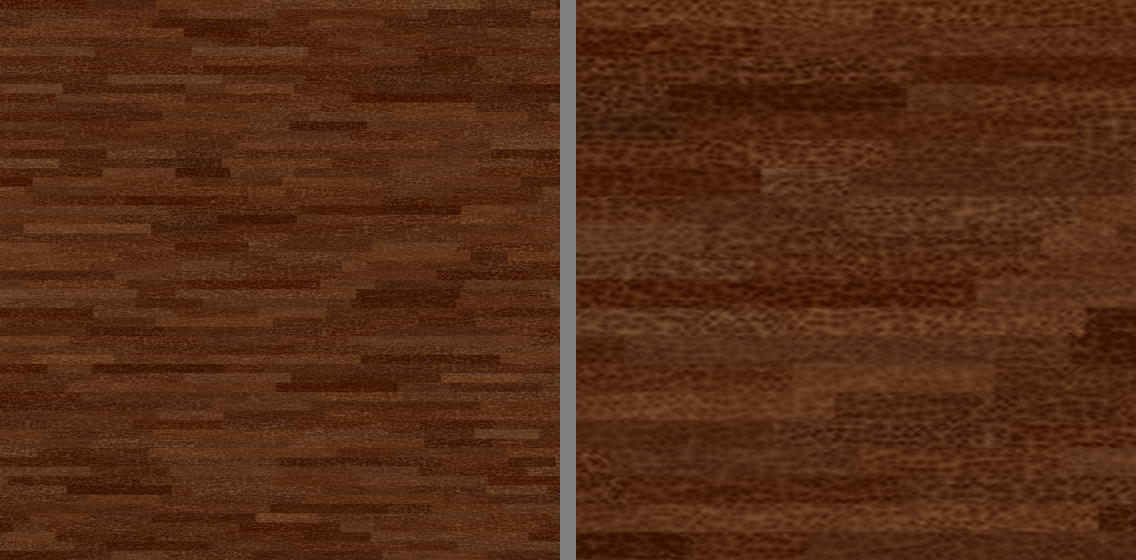
Left: the whole. Right: its middle third, enlarged.
Give the GLSL for this texture, as a WebGL 1 fragment shader.

```glsl
precision highp float;
// Dark walnut strip parquet: thin horizontal staves of uneven length with fine broken grain.

uniform vec2 u_resolution;

const float ROWS = 60.0;           // staves stacked over the canvas height
const float STAVE_LENGTH = 0.145;  // mean stave length
const float END_JITTER = 0.8;      // unevenness of stave lengths
const float SIDE_SOFTNESS = 0.09;  // blur of long edges, in rows
const float END_SOFTNESS = 0.014;  // blur of short edges, in stave lengths
const float TONE_SPREAD = 0.92;    // contrast between staves
const float GRAIN_AMOUNT = 1.0;    // contrast inside a stave
const vec2 PORE_DENSITY = vec2(140.0, 245.0);
const vec2 SHADE_DENSITY = vec2(17.0, 105.0);
const vec3 DARK_WALNUT = vec3(0.245, 0.095, 0.016);
const vec3 LIGHT_WALNUT = vec3(0.427, 0.266, 0.156);
const vec3 RED_SHIFT = vec3(0.010, -0.003, -0.010);

float hash(vec2 p) {
  vec3 q = fract(p.xyx * vec3(0.1031, 0.1030, 0.0973));
  q += dot(q, q.yzx + 33.33);
  return fract((q.x + q.y) * q.z);
}

// Distance to the nearest scattered point
float cellular(vec2 p) {
  vec2 cell = floor(p);
  float nearest = 2.0;
  for (int j = -1; j <= 1; j++) {
    for (int i = -1; i <= 1; i++) {
      vec2 c = cell + vec2(float(i), float(j));
      vec2 point = c + vec2(hash(c), hash(c + 57.3));
      nearest = min(nearest, length(p - point));
    }
  }
  return nearest;
}

// Long shades, broken fibres, patches of figure and dark pores, centred on zero
float grain(vec2 p, float seed) {
  vec2 q = p + seed * vec2(3.1, 5.3);
  float shade = cellular(q * SHADE_DENSITY) - 0.5;
  float pores = cellular(q * PORE_DENSITY) - 0.5;
  float bend = sin(q.x * 37.0 + q.y * 45.0) + 0.6 * sin(q.x * 83.0 - q.y * 110.0) + 2.0 * shade;
  float slant = seed < 0.5 ? -1.0 : 1.0;
  float fibre = sin(q.y * 520.0 + 2.2 * bend);
  float fine = sin(q.y * 1150.0 + q.x * 90.0 * slant + 3.0 * bend);
  float figure = sin(q.x * 800.0 * slant + 2.5 * bend) * sin(q.y * 1000.0 + 2.0 * bend);
  float patches = smoothstep(-0.3, 1.0, sin(q.x * 29.0 + 2.0 * bend));
  float boldness = 0.65 + 0.7 * fract(seed * 7.0);
  float detail = 0.05 * fibre + 0.09 * fine + 0.20 * patches * figure + 0.72 * pores;
  return 0.26 * shade + boldness * detail;
}

// Tone (x) and redness (y) of one stave
vec2 stave(vec2 id, vec2 uv) {
  float seed = hash(id + 11.7);
  float base = 0.5 * (hash(id + 3.1) + hash(id + 71.9)) - 0.5;
  float tone = 0.52 + TONE_SPREAD * base + GRAIN_AMOUNT * grain(uv, seed);
  return vec2(tone, 2.0 * hash(id + 29.3) - 1.0);
}

// Staves of one row, blended across their butt joint
vec2 staveRow(float row, vec2 uv) {
  float x = uv.x / STAVE_LENGTH + 20.0 * hash(vec2(row, 5.7));
  float index = floor(x);
  float joint = index + 0.5 + END_JITTER * (hash(vec2(index, row)) - 0.5);
  float side = smoothstep(-END_SOFTNESS, END_SOFTNESS, x - joint);
  vec2 left = stave(vec2(index - 1.0, row), uv);
  vec2 right = stave(vec2(index, row), uv);
  return mix(left, right, side);
}

void main() {
  vec2 uv = gl_FragCoord.xy / u_resolution;

  // Blend the two rows that meet at the nearest long edge
  float y = uv.y * ROWS;
  float edge = floor(y + 0.5);
  float above = smoothstep(-SIDE_SOFTNESS, SIDE_SOFTNESS, y - edge);
  vec2 wood = mix(staveRow(edge - 1.0, uv), staveRow(edge, uv), above);

  vec3 color = mix(DARK_WALNUT, LIGHT_WALNUT, clamp(wood.x, -0.15, 1.2));
  color += RED_SHIFT * wood.y;
  gl_FragColor = vec4(clamp(color, 0.0, 1.0), 1.0);
}
```
